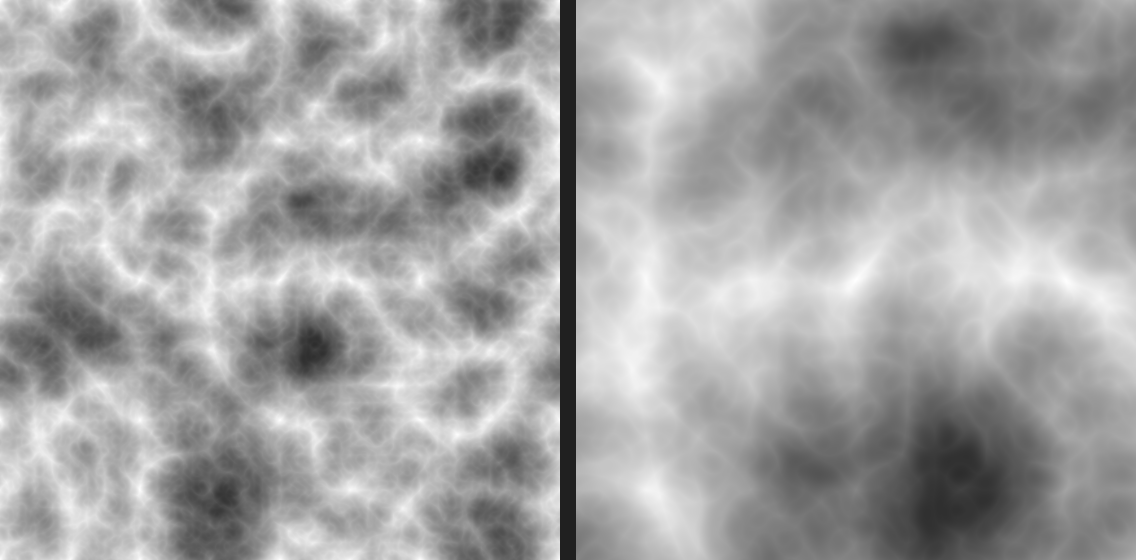
Left: the whole. Right: its middle third, enlarged.
This texture is drawn by a WebGL 1 fragment shader. Its source:

```glsl
precision highp float;

// Tileable grey smoke with bright, creased veins around soft dark pools.
// Inverted turbulence: five octaves of wrapped gradient noise are folded
// at zero with abs(), summed at halving strength and taken from white.

uniform vec2 u_resolution;

float hash(vec2 p) {
  return fract(sin(dot(p, vec2(127.1, 311.7))) * 43758.5453);
}

// Unit gradient of a lattice corner, repeating every `period` cells.
vec2 gradient(vec2 corner, float period, float seed) {
  float angle = 6.28319 * hash(mod(corner, period) + seed);
  return vec2(cos(angle), sin(angle));
}

// Gradient noise with quintic blending, zero on every lattice corner.
float gradientNoise(vec2 p, float period, float seed) {
  vec2 cell = floor(p);
  vec2 f = p - cell;
  vec2 blend = f * f * f * (f * (f * 6.0 - 15.0) + 10.0);
  vec2 right = vec2(1.0, 0.0);
  vec2 up = vec2(0.0, 1.0);
  float a = dot(gradient(cell, period, seed), f);
  float b = dot(gradient(cell + right, period, seed), f - right);
  float c = dot(gradient(cell + up, period, seed), f - up);
  float d = dot(gradient(cell + 1.0, period, seed), f - 1.0);
  return mix(mix(a, b, blend.x), mix(c, d, blend.x), blend.y);
}

// Sum of folded octaves; the folds become the sharp veins.
float turbulence(vec2 uv) {
  float sum = 0.0;
  float amplitude = 1.0;
  float frequency = 4.0;
  for (int octave = 0; octave < 5; octave++) {
    float seed = 17.3 * float(octave) + 3.7;
    sum += amplitude * abs(gradientNoise(uv * frequency, frequency, seed));
    amplitude *= 0.5;
    frequency *= 2.0;
  }
  return sum;
}

void main() {
  vec2 uv = gl_FragCoord.xy / u_resolution;
  float grey = clamp(1.0 - turbulence(uv), 0.0, 1.0);
  gl_FragColor = vec4(vec3(grey), 1.0);
}
```
